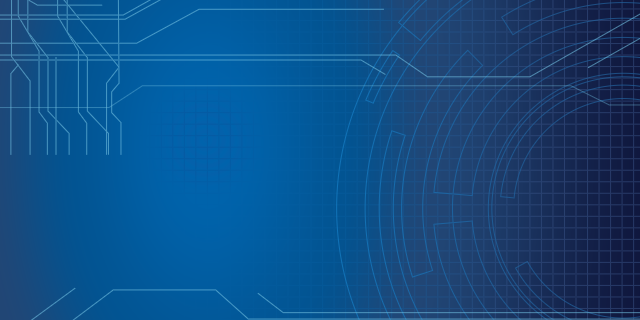
Write a Shadertoy shader that draws this background.

```glsl
// Technical blue backdrop: a radial glow fading to navy, a fine grid,
// concentric dial bands centred near the right edge, and angular circuit traces.
// All positions are in canvas heights, so x runs from 0 to 2 and y from 0 to 1.

#define GLOW_CENTER vec2(0.65, 0.54)
#define RIPPLE_CENTER vec2(0.643, 0.5625)
#define DIAL_CENTER vec2(1.948, 0.349)
#define GRID_CELL 0.036
#define LINE_HALF_WIDTH 0.0016
#define TRACE_OPACITY 0.62
#define DIAL_OPACITY 0.75
#define TRACE_COLOR vec3(0.44, 0.75, 0.88)

// Antialiased line around zero distance
float stroke(float d) {
    return clamp((LINE_HALF_WIDTH - abs(d)) * iResolution.y + 0.5, 0.0, 1.0);
}

float segment(vec2 p, vec2 a, vec2 b) {
    vec2 ap = p - a, ab = b - a;
    return length(ap - ab * clamp(dot(ap, ab) / dot(ab, ab), 0.0, 1.0));
}

float path3(vec2 p, vec2 a, vec2 b, vec2 c) {
    return min(segment(p, a, b), segment(p, b, c));
}

float path4(vec2 p, vec2 a, vec2 b, vec2 c, vec2 d) {
    return min(path3(p, a, b, c), segment(p, c, d));
}

// Outline of a ring sector; polar = (radius, elevation from the left)
float band(vec2 polar, float r0, float r1, float a0, float a1) {
    vec2 q = abs(polar - 0.5 * vec2(r0 + r1, a0 + a1)) - 0.5 * vec2(r1 - r0, a1 - a0);
    q.y *= polar.x;
    return abs(length(max(q, 0.0)) + min(max(q.x, q.y), 0.0));
}

vec3 backdrop(vec2 p) {
    float d = length((p - GLOW_CENTER) * vec2(1.0, 0.6));
    vec3 col = mix(vec3(0.0, 0.39, 0.675), vec3(0.01, 0.325, 0.565), smoothstep(0.05, 0.5, d));
    col = mix(col, vec3(0.13, 0.275, 0.46), smoothstep(0.42, 0.72, d));
    return mix(col, vec3(0.06, 0.09, 0.24), smoothstep(0.68, 1.42, d));
}

float dial(vec2 p) {
    vec2 v = p - DIAL_CENTER;
    vec2 polar = vec2(length(v), atan(v.y, -v.x));
    float d = min(abs(polar.x - 0.896), abs(polar.x - 0.807));
    d = min(d, min(abs(polar.x - 0.534), abs(polar.x - 0.422)));
    d = min(d, abs(polar.x - 0.411));
    d = min(d, band(polar, 0.719, 0.763, -1.2, 0.323));
    d = min(d, band(polar, 0.627, 0.693, -0.315, 0.793));
    d = min(d, band(polar, 0.474, 0.594, 0.084, 1.9));
    d = min(d, band(polar, 0.474, 0.594, -1.9, -0.084));
    d = min(d, band(polar, 0.343, 0.385, 0.095, 2.2));
    d = min(d, band(polar, 0.343, 0.385, -2.2, -0.506));
    d = min(d, band(polar, 0.643, 0.708, 1.004, 2.2));
    d = min(d, band(polar, 0.823, 0.911, 0.691, 1.6));
    return min(d, band(polar, 0.848, 0.873, 0.398, 0.6));
}

// Long horizontal traces with sloped steps
float traces(vec2 p) {
    float d = path4(p, vec2(0, 0.828), vec2(1.237, 0.828), vec2(1.336, 0.76), vec2(1.656, 0.76));
    d = min(d, segment(p, vec2(1.656, 0.76), vec2(2, 0.956)));
    d = min(d, path3(p, vec2(0, 0.8125), vec2(1.128, 0.8125), vec2(1.203, 0.768)));
    d = min(d, path4(p, vec2(0, 0.865), vec2(0.427, 0.865), vec2(0.622, 0.971), vec2(1.198, 0.971)));
    d = min(d, path3(p, vec2(0, 0.953), vec2(0.385, 0.953), vec2(0.469, 1)));
    d = min(d, path3(p, vec2(0, 0.94), vec2(0.391, 0.94), vec2(0.5, 1)));
    d = min(d, path3(p, vec2(0.089, 1), vec2(0.117, 0.984), vec2(0.318, 0.984)));
    d = min(d, segment(p, vec2(1.839, 0.789), vec2(2, 0.88)));
    d = min(d, segment(p, vec2(0.099, 0), vec2(0.234, 0.099)));
    d = min(d, path4(p, vec2(0.229, 0), vec2(0.354, 0.094), vec2(0.674, 0.094), vec2(0.776, 0.003)));
    d = min(d, segment(p, vec2(0.776, 0.003), vec2(2, 0.003)));
    return min(d, path3(p, vec2(0.807, 0.083), vec2(0.885, 0.023), vec2(2, 0.023)));
}

float faintTrace(vec2 p) {
    float d = path4(p, vec2(0, 0.664), vec2(0.341, 0.664), vec2(0.445, 0.732), vec2(1.784, 0.732));
    return min(d, path3(p, vec2(1.784, 0.732), vec2(1.904, 0.672), vec2(2, 0.672)));
}

// Hanging wires at the upper left, ending at a common height
float wires(vec2 p) {
    float d = path4(p, vec2(0.036, 1), vec2(0.036, 0.823), vec2(0.094, 0.747), vec2(0.094, 0.518));
    d = min(d, path3(p, vec2(0.057, 0.797), vec2(0.034, 0.77), vec2(0.034, 0.518)));
    for (int i = 0; i < 2; i++) {
        vec2 q = p - vec2(0.122 + 0.123 * float(i), 0);
        d = min(d, path4(q, vec2(-0.065, 1), vec2(-0.065, 0.95), vec2(0, 0.84), vec2(0, 0.65)));
        d = min(d, path3(q, vec2(0, 0.65), vec2(0.026, 0.615), vec2(0.026, 0.518)));
        d = min(d, path4(q, vec2(-0.035, 1), vec2(-0.035, 0.9), vec2(0.028, 0.82), vec2(0.028, 0.653)));
        d = min(d, path3(q, vec2(0.028, 0.653), vec2(0.094, 0.583), vec2(0.094, 0.518)));
    }
    d = min(d, segment(p, vec2(0.175, 0.82), vec2(0.175, 0.518)));
    d = min(d, path4(p, vec2(0.2, 1), vec2(0.372, 0.79), vec2(0.333, 0.74), vec2(0.333, 0.518)));
    d = min(d, path4(p, vec2(0.37, 1), vec2(0.372, 0.74), vec2(0.349, 0.713), vec2(0.349, 0.648)));
    return min(d, path3(p, vec2(0.349, 0.648), vec2(0.378, 0.617), vec2(0.378, 0.518)));
}

void mainImage(out vec4 fragColor, in vec2 fragCoord) {
    vec2 p = fragCoord / iResolution.y;
    float toRight = smoothstep(1.0, 1.75, p.x);
    vec3 col = backdrop(p);

    // Soft ripple rings
    float r = length(p - RIPPLE_CENTER);
    float rings = (0.5 + 0.5 * cos(r * 230.0)) * smoothstep(0.19, 0.08, r);
    col = mix(col, vec3(0.05, 0.36, 0.66), 0.35 * rings);

    // Grid, dark in the ripple and light towards the right
    vec2 cell = (abs(fract(p / GRID_CELL) - 0.5) - 0.5) * GRID_CELL;
    float grid = max(stroke(cell.x), stroke(cell.y));
    col = mix(col, vec3(0.02, 0.31, 0.59), 0.4 * grid * smoothstep(0.22, 0.08, r));
    vec3 gridColor = mix(vec3(0.03, 0.39, 0.66), vec3(0.22, 0.32, 0.52), toRight);
    col = mix(col, gridColor, grid * (0.35 * smoothstep(0.5, 1.2, p.x) + 0.2 * toRight));

    // Dial and circuit lines
    vec3 dialColor = mix(vec3(0.08, 0.49, 0.77), vec3(0.13, 0.37, 0.6), toRight);
    col = mix(col, dialColor, DIAL_OPACITY * stroke(dial(p)));
    col = mix(col, TRACE_COLOR, 0.4 * stroke(faintTrace(p)));
    col = mix(col, TRACE_COLOR, TRACE_OPACITY * stroke(min(traces(p), wires(p))));
    fragColor = vec4(col, 1.0);
}
```
